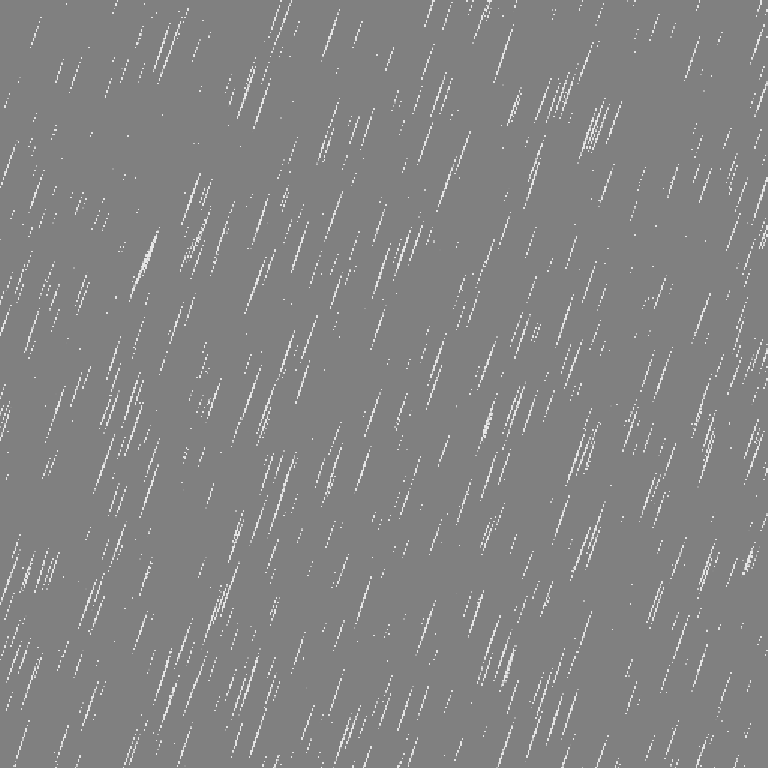
A Shadertoy shader for this texture:

```glsl
// Slanting rain: pale, very thin streaks scattered over a flat mid grey.
// Each sheared cell may hold one tapering streak, sampled on a coarse grain
// grid so that its thin ends break up into dots; gradient noise clusters them.

#define GRAIN 512.0          // grains across the canvas height
#define SLANT 0.35           // sideways drift per unit of height
#define CELL vec2(6.0, 48.0) // streak cell, in grains
#define LAYERS 4
#define DENSITY 0.232        // mean chance of a streak in a cell
#define CLUSTERING 1.6       // how strongly streaks gather
#define LENGTH vec2(3.0, 42.0)
#define HALF_WIDTH vec2(0.12, 0.76)
#define RAGGED 0.16          // unevenness of the streak edges, in grains
#define GROUND 0.50
#define BRIGHT 0.90
#define DIM 0.76

const float SOFTNESS = 0.015;
const float DIM_SHARE = 0.13;

vec3 hash3(vec3 p) {
    p = fract(p * vec3(0.1031, 0.1030, 0.0973));
    p += dot(p, p.yxz + 33.33);
    return fract((p.xxy + p.yxx) * p.zyx);
}

vec2 gradientAt(vec2 corner) {
    float angle = 6.2832 * hash3(vec3(corner, 71.0)).x;
    return vec2(cos(angle), sin(angle));
}

float gradientNoise(vec2 p) {
    vec2 i = floor(p), f = p - i;
    vec2 w = f * f * f * (f * (f * 6.0 - 15.0) + 10.0);
    vec2 e = vec2(1.0, 0.0);
    float low = mix(dot(gradientAt(i), f),
                    dot(gradientAt(i + e.xy), f - e.xy), w.x);
    float high = mix(dot(gradientAt(i + e.yx), f - e.yx),
                     dot(gradientAt(i + e.xx), f - e.xx), w.x);
    return mix(low, high, w.y);
}

// Coverage by the streak, if any, in this layer's cell at p.
float streak(vec2 p, float layer, float roughness) {
    // Every column is shifted by its own amount along the fall
    p.x += layer * 1.7;
    float column = floor(p.x / CELL.x);
    float shift = CELL.y * hash3(vec3(column, layer, 17.0)).x;
    float row = floor((p.y + shift) / CELL.y);
    vec2 corner = vec2(column, row) * CELL - vec2(0.0, shift);

    // Clustered chance of being present
    vec3 pick = hash3(vec3(column, row, layer + 3.0));
    vec3 place = hash3(vec3(column, row, layer + 41.0));
    float crowd = gradientNoise((corner + 0.5 * CELL) / vec2(22.0, 50.0));
    float chance = DENSITY * clamp(1.0 + CLUSTERING * crowd, 0.0, 2.5);
    if (pick.x > chance) return 0.0;

    // Most streaks are short; long ones are also the wide ones
    float size = pick.y * pick.y;
    float halfLength = 0.5 * mix(LENGTH.x, LENGTH.y, size);
    float halfWidth = mix(HALF_WIDTH.x, HALF_WIDTH.y, size);
    vec2 centre = vec2(mix(1.2, CELL.x - 1.2, place.x),
                       mix(halfLength, CELL.y - halfLength, place.y));
    vec2 d = p - corner - centre;
    d.x -= d.y * 0.05 * (place.z - 0.5);

    // Spindle profile, widest in the middle
    float along = d.y / halfLength;
    float taper = halfWidth * (1.0 - along * along) + RAGGED * roughness;
    float cover = smoothstep(-SOFTNESS, SOFTNESS, taper - abs(d.x));
    return cover * step(abs(along), 1.0);
}

void mainImage(out vec4 fragColor, in vec2 fragCoord) {
    vec2 grain = floor(fragCoord / iResolution.y * GRAIN) + 0.5;
    vec2 sheared = vec2(grain.x - SLANT * grain.y, grain.y);
    vec3 speck = hash3(vec3(grain, 5.0));

    // Overlapping layers of streaks
    float cover = 0.0;
    for (int i = 0; i < LAYERS; i++) {
        cover = max(cover, streak(sheared, float(i), speck.x - 0.5));
    }

    // A few grains are dimmer than the rest
    float tone = mix(DIM, BRIGHT, step(DIM_SHARE, speck.y));
    fragColor = vec4(vec3(mix(GROUND, tone, cover)), 1.0);
}
```
